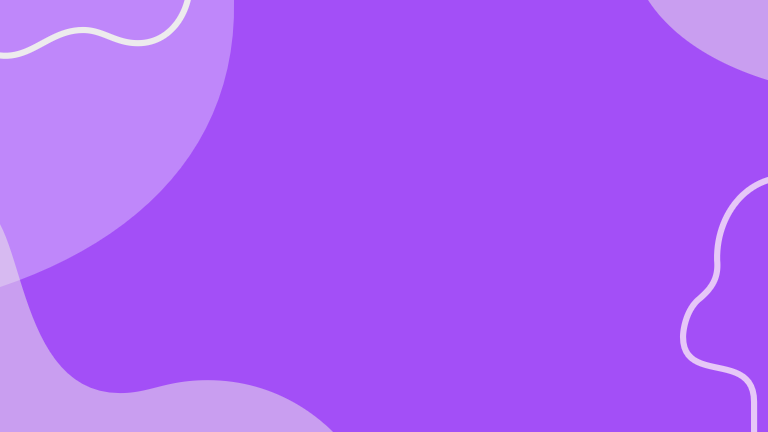
Give the GLSL for this background, as a Shadertoy shader.

```glsl
const int SEGMENTS = 24;
const vec2 CANVAS = vec2(16.0, 9.0);
const float LINE_RADIUS = 0.064;

const vec3 VIOLET = vec3(0.64, 0.31, 0.97);
const vec3 LAVENDER = vec3(0.75, 0.53, 0.98);
const vec3 CREAM = vec3(0.94, 0.93, 0.91);
const vec3 PALE_LINE = vec3(0.93, 0.92, 0.93);
const vec3 LILAC_LINE = vec3(0.90, 0.78, 0.97);

// Pen position, nearest distance, and side (-1 when a curve lies to the right)
struct Path {
    vec2 tip;
    float dist;
    float side;
};

Path startPath(vec2 start) {
    return Path(start, 1e4, 1.0);
}

vec2 cubicPoint(vec2 a, vec2 b, vec2 c, vec2 d, float t) {
    float s = 1.0 - t;
    return s * s * s * a + 3.0 * s * s * t * b + 3.0 * s * t * t * c + t * t * t * d;
}

Path lineTo(Path path, vec2 p, vec2 end) {
    vec2 edge = end - path.tip;
    vec2 offset = p - path.tip;
    float along = clamp(dot(offset, edge) / dot(edge, edge), 0.0, 1.0);
    path.dist = min(path.dist, length(offset - along * edge));
    if ((path.tip.y > p.y) != (end.y > p.y)) {
        float crossing = path.tip.x + edge.x * offset.y / edge.y;
        if (crossing > p.x) path.side = -path.side;
    }
    path.tip = end;
    return path;
}

Path curveTo(Path path, vec2 p, vec2 b, vec2 c, vec2 d) {
    vec2 a = path.tip;
    for (int i = 1; i <= SEGMENTS; i++) {
        float t = float(i) / float(SEGMENTS);
        path = lineTo(path, p, cubicPoint(a, b, c, d, t));
    }
    return path;
}

float coverage(float signedDist, float pixel) {
    return clamp(0.5 - signedDist / pixel, 0.0, 1.0);
}

float fillMask(Path path, float pixel) {
    return coverage(path.dist * path.side, pixel);
}

float strokeMask(Path path, float radius, float pixel) {
    return coverage(path.dist - radius, pixel);
}

Path upperLeftBlob(vec2 p) {
    Path path = startPath(vec2(4.875, 9.0));
    return curveTo(path, p, vec2(4.94, 5.98), vec2(2.92, 4.0), vec2(0.0, 3.02));
}

Path lowerLeftBlob(vec2 p) {
    Path path = startPath(vec2(0.0, 4.33));
    path = curveTo(path, p, vec2(0.52, 3.36), vec2(0.67, 0.81), vec2(2.5, 0.81));
    path = curveTo(path, p, vec2(3.13, 0.81), vec2(3.44, 1.08), vec2(4.33, 1.08));
    return curveTo(path, p, vec2(5.38, 1.08), vec2(6.29, 0.65), vec2(6.96, -0.02));
}

// Measured from the right edge
Path upperRightBlob(vec2 p) {
    Path path = startPath(vec2(2.5, 9.0));
    return curveTo(path, p, vec2(2.0, 8.23), vec2(1.1, 7.67), vec2(0.0, 7.33));
}

Path upperLeftLine(vec2 p) {
    Path path = startPath(vec2(-0.1, 7.86));
    path = curveTo(path, p, vec2(0.63, 7.71), vec2(1.0, 8.375), vec2(1.73, 8.375));
    path = curveTo(path, p, vec2(2.15, 8.375), vec2(2.4, 8.1), vec2(2.875, 8.1));
    return curveTo(path, p, vec2(3.44, 8.1), vec2(3.81, 8.54), vec2(3.92, 9.04));
}

Path rightLine(vec2 p) {
    Path path = startPath(vec2(16.08, 5.27));
    path = curveTo(path, p, vec2(15.38, 5.1), vec2(14.92, 4.375), vec2(14.94, 3.58));
    path = curveTo(path, p, vec2(14.98, 3.17), vec2(14.79, 2.96), vec2(14.54, 2.75));
    path = curveTo(path, p, vec2(14.29, 2.52), vec2(14.23, 2.125), vec2(14.23, 1.98));
    path = curveTo(path, p, vec2(14.23, 0.98), vec2(15.71, 1.71), vec2(15.71, 0.625));
    return lineTo(path, p, vec2(15.71, -0.1));
}

void mainImage(out vec4 fragColor, in vec2 fragCoord) {
    vec2 p = fragCoord / iResolution.xy * CANVAS;
    vec2 mirrored = vec2(CANVAS.x - p.x, p.y);
    float pixel = CANVAS.y / iResolution.y;

    // Solid and translucent blobs
    vec3 color = mix(VIOLET, LAVENDER, fillMask(upperLeftBlob(p), pixel));
    color = mix(color, CREAM, 0.5 * fillMask(lowerLeftBlob(p), pixel));
    color = mix(color, CREAM, 0.5 * fillMask(upperRightBlob(mirrored), pixel));

    // Wandering lines
    color = mix(color, PALE_LINE, strokeMask(upperLeftLine(p), LINE_RADIUS, pixel));
    color = mix(color, LILAC_LINE, strokeMask(rightLine(p), LINE_RADIUS, pixel));

    fragColor = vec4(color, 1.0);
}
```
